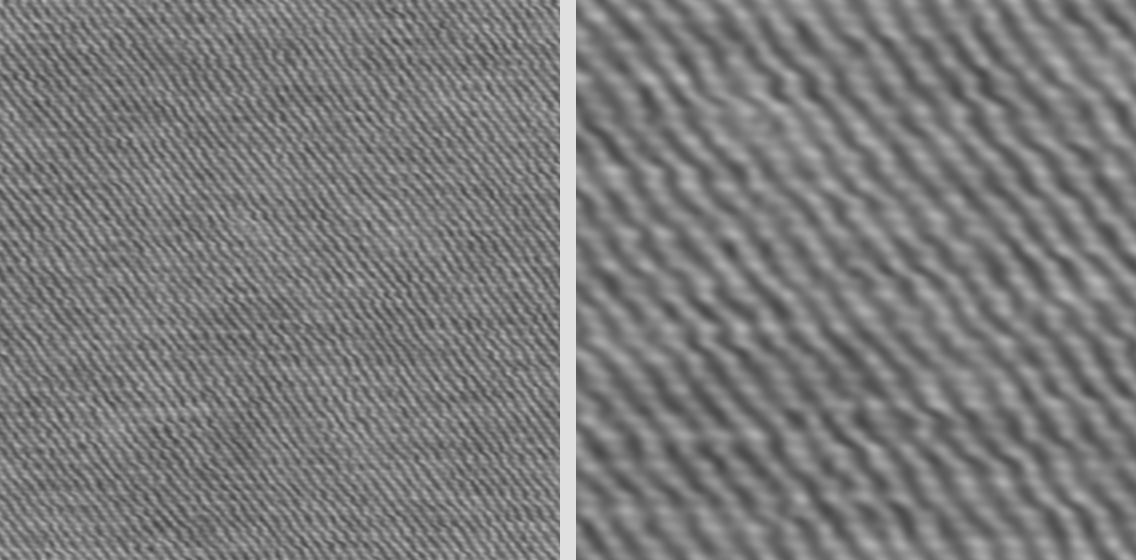
Left: the whole. Right: its middle third, enlarged.
This texture is drawn by a Shadertoy shader. Its source:

```glsl
// Grey twill cloth: fine diagonal ribs falling to the right, 47 across and 36 down.
// Each rib is a soft wave, beaded by three weft rows per rib, then varied with
// wrapped value noise for gentle bending, uneven yarn, horizontal streaks and grain.

const float TAU = 6.2831853;

float hash(vec2 p) {
    vec3 q = fract(vec3(p.xyx) * 0.1031);
    q += dot(q, q.yzx + 33.33);
    return fract((q.x + q.y) * q.z);
}

// Value noise in -0.5..0.5 with the given number of cells across and down
float noise(vec2 uv, vec2 cells, float seed) {
    vec2 p = uv * cells;
    vec2 i = floor(p);
    vec2 f = p - i;
    f = f * f * (3.0 - 2.0 * f);
    vec2 a = mod(i, cells) + seed;
    vec2 b = mod(i + 1.0, cells) + seed;
    float low = mix(hash(a), hash(vec2(b.x, a.y)), f.x);
    float high = mix(hash(vec2(a.x, b.y)), hash(b), f.x);
    return mix(low, high, f.y) - 0.5;
}

// Cosine wave that fades out when it gets too fine for the canvas
float wave(float turns) {
    float footprint = fwidth(turns);
    return cos(TAU * turns) * exp(-1.5 * footprint * footprint);
}

void mainImage(out vec4 fragColor, in vec2 fragCoord) {
    vec2 uv = fragCoord / iResolution.xy;
    vec2 threads = vec2(141.0, 108.0);

    // Ribs, slightly bent over the cloth and shifted from row to row
    float bend = 0.7 * noise(uv, vec2(5.0), 11.0)
               + 0.35 * noise(uv, vec2(24.0, 108.0), 37.0);
    float rib = wave(dot(uv, vec2(47.0, 36.0)) + bend);

    // Weft rows show as small beads, mostly on the raised ribs
    float row = uv.y * threads.y + 0.4 * noise(uv, vec2(30.0, 20.0), 53.0);
    float bead = wave(row) * (0.6 + 0.4 * rib);

    // Uneven yarn and wear
    float relief = 0.1 + 0.06 * noise(uv, vec2(40.0, 54.0), 71.0);
    float streak = noise(uv, vec2(14.0, 108.0), 97.0);
    float grain = noise(uv, threads, 131.0);
    float cloud = noise(uv, vec2(7.0), 173.0);

    float grey = 0.475 + relief * rib + 0.025 * bead
               + 0.1 * streak + 0.11 * grain + 0.05 * cloud;
    fragColor = vec4(vec3(clamp(grey, 0.0, 1.0)), 1.0);
}
```
